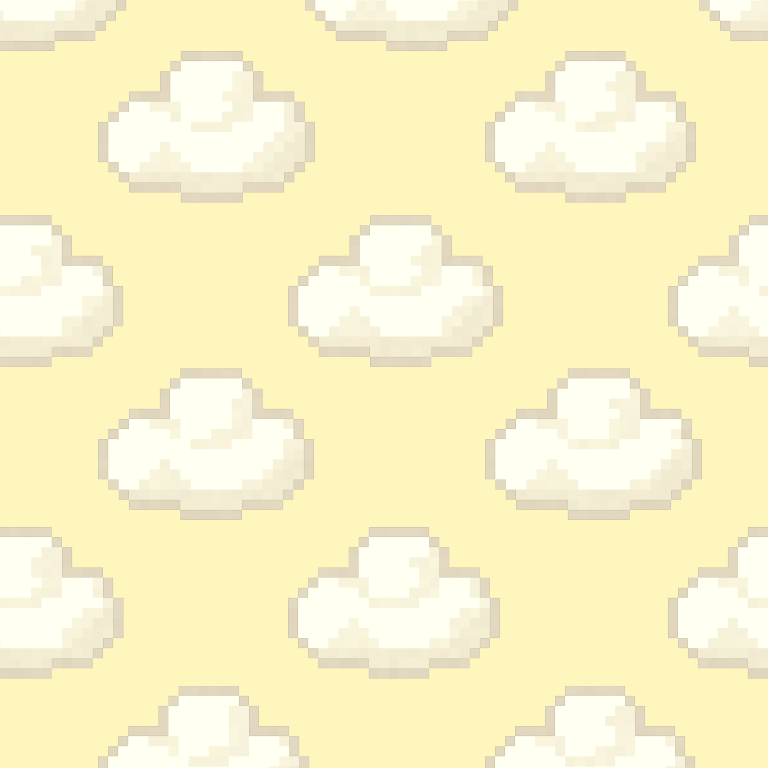
Write a Shadertoy shader that draws this pattern.

```glsl
// Pixel-art clouds in staggered rows on a pale yellow sky.
// Each cloud is a 21 x 15 block grid: stepped row rules give the silhouette,
// rim and shading; a hash varies width, shading and tint per cloud.

const int SKY = 0, RIM = 1, WHITE = 2, CREAM = 3, SHADOW = 4;

float hash(vec2 p) {
    vec3 q = fract(vec3(p.xyx) * 0.1031);
    q += dot(q, q.yzx + 33.33);
    return fract((q.x + q.y) * q.z);
}

// First and last block of a cloud row, counted from the top
int leftEnd(int y) {
    if (y < 4) return max(8 - y, 6);
    return y == 14 ? 8 : max(0, max(7 - y, y - 10));
}

int rightEnd(int y) {
    return (y < 6 || y == 14 ? 21 : 20) - leftEnd(y);
}

// Material of one block of a cloud
int material(ivec2 b, float seed) {
    int x = b.x, y = b.y;
    if (y < 0 || y > 14) return SKY;
    int l = leftEnd(y), r = rightEnd(y);
    if (x < l || x > r) return SKY;

    // The rim bridges the steps between neighbouring rows
    int up = max(y - 1, 0), down = min(y + 1, 14);
    int gap = y == 4 ? 0 : 1;
    int rimL = max(l, max(leftEnd(up), leftEnd(down)) - gap);
    int rimR = min(r, min(rightEnd(up), rightEnd(down)) + gap);
    if (y == 0 || y == 14 || x <= rimL || x >= rimR) return RIM;

    // Underside and lower right flank
    if (y >= 12 || (y >= 8 && x + y >= 27)) return SHADOW;
    int shift = hash(vec2(seed * 91.0, float(y))) > 0.6 ? 1 : 0;
    if (y >= 5 && x >= min(18, 25 - y) + shift) return CREAM;

    // Crescent under the top puff
    int start = y == 2 ? 14 : (y == 6 ? 12 : (y == 7 ? 9 : 13));
    int stop = y == 7 ? 12 : 14;
    if (y >= 2 && y <= 7 && x >= start - shift && x <= stop) return CREAM;

    // Upper and lower creases
    if ((y == 5 || y == 6) && x >= 2 * y - 5 && x <= 7) return CREAM;
    if (y >= 9 && abs(x - 6) <= y - 9) return CREAM;
    return WHITE;
}

vec3 blockColor(int m, ivec2 b, float seed) {
    float tint = 0.017 * (hash(vec2(b) + seed * 57.0) - 0.5);
    if (m == SKY) return vec3(1.0, 0.965, 0.745);
    if (m == RIM) return vec3(0.885, 0.845, 0.75) + tint;
    if (m == CREAM) return vec3(0.973, 0.952, 0.86) + tint;
    if (m == SHADOW) return vec3(0.95, 0.925, 0.825) + tint;
    return vec3(1.0, 1.0, 0.95);
}

void mainImage(out vec4 fragColor, in vec2 fragCoord) {
    // Canvas in blocks, y pointing down
    vec2 uv = fragCoord / iResolution.xy;
    vec2 p = vec2(uv.x, 1.0 - uv.y) * 76.0;

    // Row of clouds: odd rows are shifted by half a spacing
    int row = int(floor((p.y + 10.65) / 15.7));
    float top = float(row) * 15.7 - 10.65;
    top += row == 0 ? 0.7 : (row == 2 ? 0.55 : 0.0);
    bool odd = row % 2 == 1;
    float start = odd ? 9.7 : (row == 0 ? 30.2 : 28.5);
    float spacing = odd ? 38.3 : (row == 0 ? 39.0 : 37.6);

    // Position inside one cloud
    float k = floor((p.x - start) / spacing);
    float seed = hash(vec2(k + 5.0, float(row) * 3.0 + 1.0));
    vec2 q = p - vec2(start + k * spacing, top);
    q.x /= 0.985 + 0.045 * seed;

    // Block and its nearest neighbours
    ivec2 b = ivec2(floor(q));
    vec2 f = fract(q) - 0.5;
    ivec2 bx = b + ivec2(f.x < 0.0 ? -1 : 1, 0);
    ivec2 by = b + ivec2(0, f.y < 0.0 ? -1 : 1);
    int m = material(b, seed);
    int mx = material(bx, seed);
    int my = material(by, seed);
    vec3 col = blockColor(m, b, seed);

    // Hairline where a rim block meets another material
    vec2 pixel = 76.0 / iResolution.xy;
    vec2 d = 0.5 - abs(f);
    vec2 line = 1.0 - smoothstep(0.07 - 0.5 * pixel, 0.07 + 0.5 * pixel, d);
    line *= vec2(mx != RIM, my != RIM);
    if (m == RIM) col *= 1.0 - 0.08 * max(line.x, line.y);

    // Blend across block borders over one pixel
    vec2 blend = clamp(0.5 - d / pixel, 0.0, 0.5);
    col = mix(col, blockColor(mx, bx, seed), blend.x);
    col = mix(col, blockColor(my, by, seed), blend.y);
    fragColor = vec4(col, 1.0);
}
```
